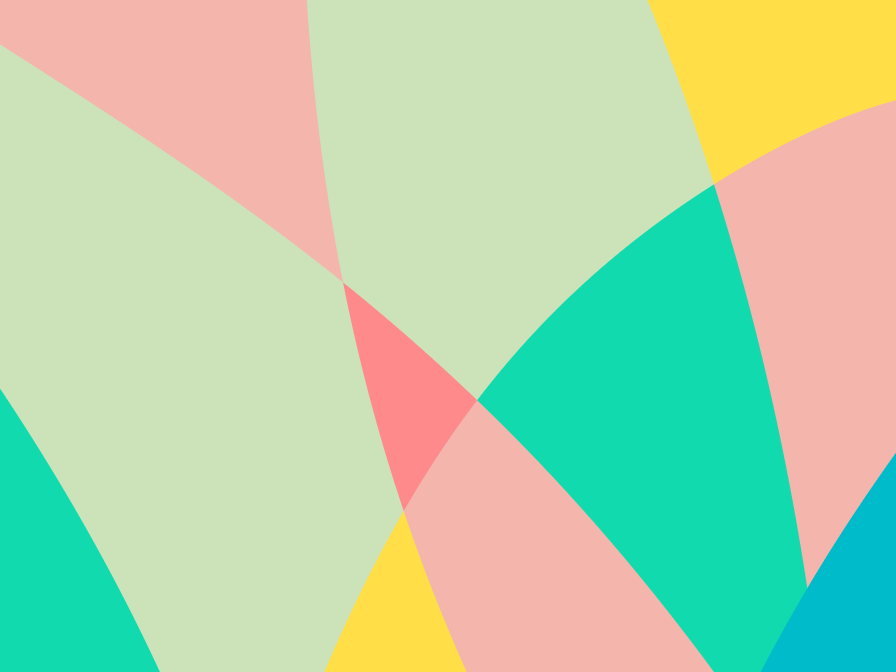
This background is drawn by a Shadertoy shader. Its source:

```glsl
// Flat pastel regions divided by broad, sweeping curves that cross one another.

const vec3 SAGE   = vec3(0.800, 0.890, 0.730);
const vec3 BLUSH  = vec3(0.953, 0.710, 0.673);
const vec3 TEAL   = vec3(0.070, 0.855, 0.685);
const vec3 YELLOW = vec3(1.000, 0.870, 0.280);
const vec3 BLUE   = vec3(0.000, 0.737, 0.792);
const vec3 CORAL  = vec3(1.000, 0.540, 0.550);

// Cubic with coefficients in rising order
float cubic(float t, vec4 c) {
    return c.x + t * (c.y + t * (c.z + t * c.w));
}

// Smooth mask of the positive side of a curve, one pixel wide at the edge
float side(float d) {
    float slope = length(vec2(dFdx(d), dFdy(d)));
    return clamp(0.5 + d / max(slope, 1e-6), 0.0, 1.0);
}

// Mask of the area to the right of a curve given as x(depth)
float rightOf(float x, float depth, vec4 coefficients) {
    return side(x - cubic(depth, coefficients));
}

void mainImage(out vec4 fragColor, in vec2 fragCoord) {
    // Canvas heights, with depth measured down from the top edge
    vec2 p = fragCoord / iResolution.y;
    float depth = 1.0 - p.y;

    // Long falling sweep and rising arch
    float aboveSweep = side(p.y - cubic(p.x, vec4(0.9340, -0.6393, 0.0028, -0.2151)));
    float s = p.x - 0.7101;
    float archHeight = cubic(s, vec4(0.4045, 1.3102, -1.6070, 1.7393)) - 1.1084 * s * s * s * s;
    float underArch = side(archHeight - p.y);

    // Steep dividers and corner curves
    float rightOfStem  = rightOf(p.x, depth, vec4(0.4566, 0.0641, 0.1369, 0.0369));
    float rightOfBlade = rightOf(p.x, depth, vec4(0.9635, 0.4061, -0.1709, 0.0199));
    float rightOfHill  = rightOf(p.x, depth, vec4(-0.4660, 0.9459, -0.2419, 0.0));
    float inBlueCorner = rightOf(p.x, depth, vec4(1.9546, -1.1278, 0.3052, 0.0));

    // Colours on each side of the arch and the sweep
    vec3 outerUpper = mix(mix(BLUSH, SAGE, rightOfStem), YELLOW, rightOfBlade);
    vec3 outerLower = mix(SAGE, CORAL, rightOfStem);
    vec3 innerUpper = mix(TEAL, BLUSH, rightOfBlade);
    vec3 innerLower = mix(YELLOW, BLUSH, rightOfStem);

    vec3 color = mix(mix(outerLower, outerUpper, aboveSweep),
                     mix(innerLower, innerUpper, aboveSweep), underArch);

    // Corner shapes on top
    color = mix(TEAL, color, rightOfHill);
    color = mix(color, BLUE, inBlueCorner);

    fragColor = vec4(color, 1.0);
}
```
